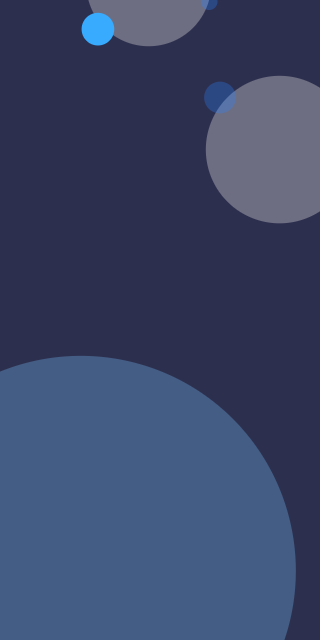
A Shadertoy shader for this background:

```glsl
// Flat backdrop of large and small translucent discs on dark indigo.

// Colours
const vec3 INDIGO     = vec3(0.176, 0.184, 0.306);
const vec3 STEEL_BLUE = vec3(0.263, 0.365, 0.518);
const vec3 PALE_GREY  = vec3(0.427, 0.431, 0.510);
const vec3 SKY_BLUE   = vec3(0.220, 0.670, 1.000);
const vec3 GLASS_BLUE = vec3(0.170, 0.510, 1.000);
const float GLASS_ALPHA = 0.3;

// Discs: centre xy and radius z, in canvas widths from the lower left
const vec3 BIG_DISC    = vec3(0.2526, 0.2161, 0.6719);
const vec3 RIGHT_DISC  = vec3(0.8737, 1.5326, 0.2305);
const vec3 TOP_DISC    = vec3(0.4648, 2.0508, 0.1953);
const vec3 BRIGHT_DISC = vec3(0.3060, 1.9089, 0.0510);
const vec3 GLASS_DISC  = vec3(0.6875, 1.6953, 0.0495);
const vec3 GLASS_DOT   = vec3(0.6536, 1.9948, 0.0260);

// Antialiased coverage of a disc
float discMask(vec2 p, vec3 disc) {
    float pixel = 1.0 / iResolution.x;
    float dist = length(p - disc.xy) - disc.z;
    return clamp(0.5 - dist / pixel, 0.0, 1.0);
}

void mainImage(out vec4 fragColor, in vec2 fragCoord) {
    // Width spans 0..1 and height 0..2
    vec2 p = fragCoord / iResolution.xy * vec2(1.0, 2.0);

    // Large discs
    vec3 color = mix(INDIGO, STEEL_BLUE, discMask(p, BIG_DISC));
    color = mix(color, PALE_GREY, discMask(p, RIGHT_DISC));
    color = mix(color, PALE_GREY, discMask(p, TOP_DISC));

    // Small accents
    color = mix(color, SKY_BLUE, discMask(p, BRIGHT_DISC));
    color = mix(color, GLASS_BLUE, GLASS_ALPHA * discMask(p, GLASS_DISC));
    color = mix(color, GLASS_BLUE, GLASS_ALPHA * discMask(p, GLASS_DOT));

    fragColor = vec4(color, 1.0);
}
```
